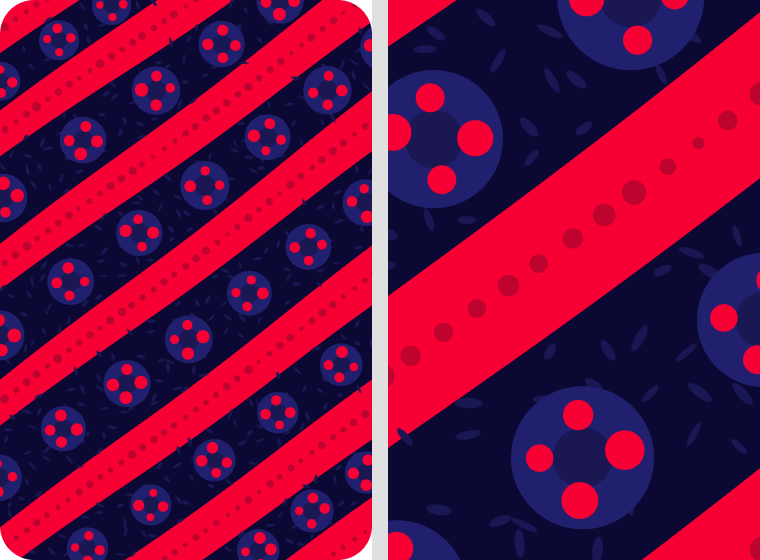
Left, the full canvas; right, a detail of the centre.
Write a WebGL 2 fragment shader that draws this pattern.

```glsl
#version 300 es
precision highp float;

#define UNITS 768.0        // design units per canvas height
#define SLOPE 0.73         // rise of the diagonal bands
#define BAND_HALF 31.5     // half height of a band at the left side
#define BAND_FLARE 0.019   // band widening towards the right
#define BEAD_STEP 14.5     // horizontal distance between beads
#define FLECK_CELL 25.0    // size of the fleck scatter grid
#define CORNER 47.0        // corner radius of the card

uniform vec2 u_resolution;
out vec4 fragColor;

const float PI = 3.14159;
const vec3 RED = vec3(0.97, 0.0, 0.20);
const vec3 BEAD = vec3(0.74, 0.01, 0.18);
const vec3 NAVY = vec3(0.045, 0.035, 0.20);
const vec3 FLECK = vec3(0.10, 0.095, 0.33);
const vec3 DISC = vec3(0.125, 0.125, 0.43);
const vec3 CORE = vec3(0.10, 0.09, 0.32);

// Diagonal level of each band at mid width
const float BAND[7] = float[7](55.0, 192.0, 366.0, 548.0, 755.0, 930.0, 1087.0);
// Each strip between bands: disc anchor x, spacing, tightening, radius
const vec4 STRIP[6] = vec4[6](
    vec4(81.0, 76.0, 4.0, 27.0), vec4(214.0, 95.0, 5.0, 33.0),
    vec4(281.0, 88.0, 2.0, 33.0), vec4(259.0, 84.0, 1.0, 32.0),
    vec4(294.0, 87.0, 0.0, 29.5), vec4(428.0, 74.0, 0.0, 28.5));

float hash(vec2 p) {
    return fract(sin(dot(p, vec2(127.1, 311.7))) * 43758.5453);
}

float cover(float d, float pixel) {
    return clamp(0.5 - d / pixel, 0.0, 1.0);
}

// Height (measured downwards) of a band's centre line at x
float bandY(int n, float x) {
    float tilt = 0.01 + 0.035 * cos(float(n) * PI / 3.0);
    return BAND[n] + tilt * (x - 255.0) + 3.0 * sin(x / 70.0 - 2.4) - SLOPE * x;
}

// Signed distance to the nearest band
float bandDistance(vec2 p) {
    float d = 1e4;
    for (int n = 0; n < 7; n++) {
        d = min(d, abs(p.y - bandY(n, p.x)));
    }
    return (d - BAND_HALF - BAND_FLARE * p.x) * inversesqrt(1.0 + SLOPE * SLOPE);
}

// Row of uneven beads along every band
float beadDistance(vec2 p) {
    float d = 1e4;
    float k = floor(p.x / BEAD_STEP);
    for (int n = 0; n < 7; n++) {
        vec2 id = vec2(k, float(n));
        float x = (k + 0.5) * BEAD_STEP + 2.0 * hash(id) - 1.0;
        float radius = mix(3.2, 6.4, hash(id + 31.7)) - 0.0015 * p.x;
        d = min(d, length(p - vec2(x, bandY(n, x))) - radius);
    }
    return d;
}

// Small tilted ellipses scattered over the dark strips
float fleckDistance(vec2 p) {
    float d = 1e4;
    vec2 cell = floor(p / FLECK_CELL);
    for (int j = -1; j <= 1; j++) {
        for (int i = -1; i <= 1; i++) {
            vec2 id = cell + vec2(i, j);
            vec2 jitter = vec2(hash(id), hash(id + 17.3));
            vec2 centre = (id + 0.1 + 0.8 * jitter) * FLECK_CELL;
            if (bandDistance(centre) < -1.0) continue;
            float a = PI * hash(id + 41.9);
            vec2 q = mat2(cos(a), sin(a), -sin(a), cos(a)) * (p - centre);
            vec2 size = vec2(mix(4.0, 6.8, hash(id + 5.1)), mix(1.5, 2.4, hash(id + 9.4)));
            d = min(d, (length(q / size) - 1.0) * size.y);
        }
    }
    return d;
}

// Disc with a dark core and four uneven dots
vec3 paintDisc(vec3 col, vec2 q, float radius, vec2 id, float pixel) {
    col = mix(col, DISC, cover(length(q) - radius, pixel));
    col = mix(col, CORE, cover(length(q) - 0.42 * radius, pixel));
    for (int i = 0; i < 4; i++) {
        vec2 seed = id + float(i) * 7.7;
        float a = 0.5 * PI * float(i) + 0.4 * (hash(seed) - 0.5);
        vec2 centre = 0.6 * radius * vec2(cos(a), sin(a));
        float dotSize = radius * mix(0.19, 0.28, hash(seed + 2.9));
        col = mix(col, RED, cover(length(q - centre) - dotSize, pixel));
    }
    return col;
}

void main() {
    float pixel = UNITS / u_resolution.y;
    vec2 p = vec2(gl_FragCoord.x, u_resolution.y - gl_FragCoord.y) * pixel;

    // Bands, beads and flecks
    vec3 col = mix(NAVY, RED, cover(bandDistance(p), pixel));
    col = mix(col, BEAD, cover(beadDistance(p), pixel));
    col = mix(col, FLECK, cover(fleckDistance(p), pixel));

    // Discs midway between neighbouring bands
    for (int n = 0; n < 6; n++) {
        vec4 s = STRIP[n];
        for (int i = -3; i <= 3; i++) {
            float k = float(i);
            float x = s.x + s.y * k - s.z * k * k;
            vec2 centre = vec2(x, 0.5 * (bandY(n, x) + bandY(n + 1, x)));
            vec2 id = vec2(k, float(n) * 3.0);
            float radius = s.w * mix(0.94, 1.05, hash(id + 0.6));
            if (length(p - centre) < radius + pixel)
                col = paintDisc(col, p - centre, radius, id, pixel);
        }
    }

    // Rounded card on white
    vec2 halfSize = 0.5 * u_resolution * pixel;
    vec2 edge = abs(p - halfSize) - halfSize + CORNER;
    float card = length(max(edge, 0.0)) - CORNER;
    fragColor = vec4(mix(vec3(1.0), col, cover(card, pixel)), 1.0);
}
```
